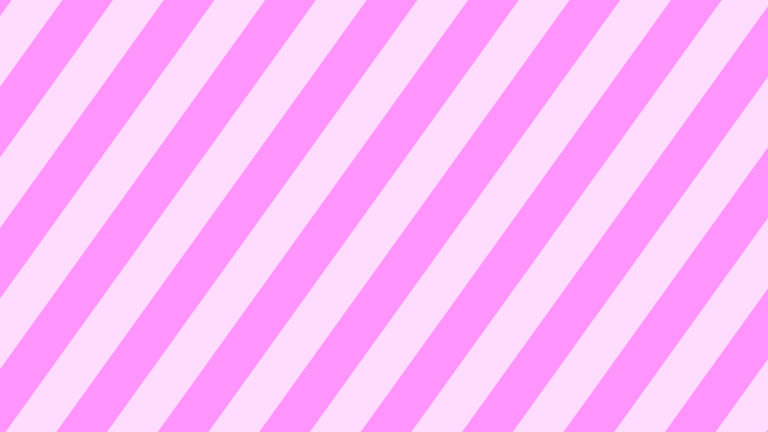
This pattern is drawn by a Shadertoy shader. Its source:

```glsl
// Draws wide diagonal candy stripes in two flat pinks.

const vec3 PALE_PINK = vec3(1.0, 0.86, 0.995);
const vec3 DEEP_PINK = vec3(1.0, 0.58, 0.99);

// Lengths are in canvas heights
const float SPACING = 0.2348; // horizontal distance between repeats
const float START = 0.1303;   // left edge of a deep stripe on the base line
const float LEAN = 0.7185;    // sideways run per unit of height
const float FILL = 0.5;       // deep share of each repeat

// Signed distance to leaning stripes, negative inside
float stripeDistance(vec2 p, float spacing, float start, float lean, float fill) {
    float across = p.x - lean * p.y - start;
    float center = 0.5 * fill * spacing;
    float offset = mod(across - center + 0.5 * spacing, spacing) - 0.5 * spacing;
    return (abs(offset) - center) / length(vec2(1.0, lean));
}

// Coverage of a shape, smoothed over one pixel
float coverage(float dist, float pixel) {
    return clamp(0.5 - dist / pixel, 0.0, 1.0);
}

void mainImage(out vec4 fragColor, in vec2 fragCoord) {
    vec2 p = fragCoord / iResolution.y;
    float dist = stripeDistance(p, SPACING, START, LEAN, FILL);
    float stripe = coverage(dist, 1.0 / iResolution.y);
    fragColor = vec4(mix(PALE_PINK, DEEP_PINK, stripe), 1.0);
}
```
